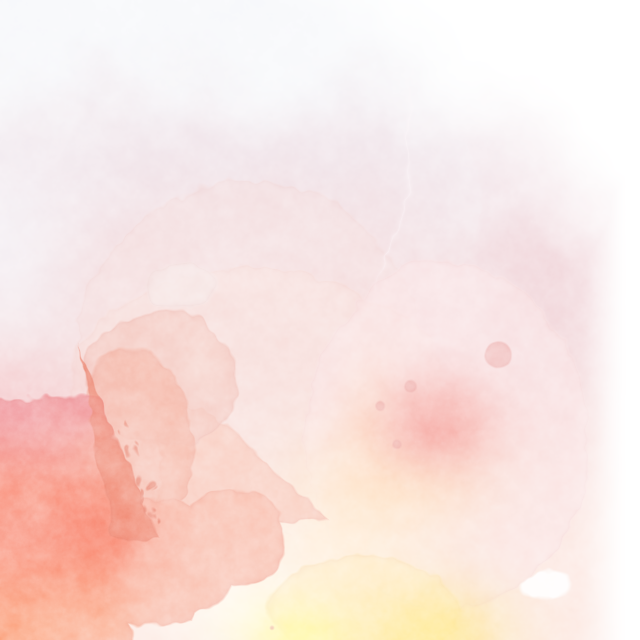
Reproduce this background procedurally as a Shadertoy shader.

```glsl
// Soft watercolour background: coral, blush and lemon washes fading into white paper.

float hash(vec2 p) {
    vec3 q = fract(vec3(p.xyx) * 0.1031);
    q += dot(q, q.yzx + 33.33);
    return fract((q.x + q.y) * q.z);
}

float noise(vec2 p) {
    vec2 i = floor(p), f = fract(p);
    f = f * f * (3.0 - 2.0 * f);
    return mix(mix(hash(i), hash(i + vec2(1, 0)), f.x),
               mix(hash(i + vec2(0, 1)), hash(i + vec2(1, 1)), f.x), f.y);
}

float fbm(vec2 p) {
    float sum = 0.0, amp = 0.5;
    for (int i = 0; i < 5; i++) {
        sum += amp * noise(p);
        p = mat2(1.6, 1.2, -1.2, 1.6) * p + 7.3;
        amp *= 0.5;
    }
    return sum;
}

float glow(vec2 p, vec2 centre, vec2 size) {
    vec2 q = (p - centre) / size;
    return exp(-dot(q, q));
}

float oval(vec2 p, vec2 centre, vec2 radius) {
    return (length((p - centre) / radius) - 1.0) * min(radius.x, radius.y);
}

// Signed distance to the line a-b, positive on its left.
float side(vec2 p, vec2 a, vec2 b) {
    vec2 n = normalize(b - a);
    return n.x * (p.y - a.y) - n.y * (p.x - a.x);
}

// Lays a layer of pigment that gathers in a darker rim at its edge.
vec3 wash(vec3 col, float d, vec3 tint, float amount) {
    float fill = 1.0 - smoothstep(-0.002, 0.002, d);
    float rim = exp(-abs(d + 0.002) * 400.0);
    col = mix(col, tint, amount * fill);
    return col * (1.0 - vec3(0.015, 0.04, 0.04) * rim * fill * amount);
}

void mainImage(out vec4 fragColor, in vec2 fragCoord) {
    vec2 uv = fragCoord / iResolution.xy;
    float cloud = fbm(uv * 7.0) - 0.48;
    vec2 p = uv + 0.035 * vec2(fbm(uv * 9.0 + 3.0) - 0.48, fbm(uv * 9.0 + 40.0) - 0.48);
    p += 0.009 * vec2(noise(uv * 70.0) - 0.5, noise(uv * 70.0 + 19.0) - 0.5);

    // Vertical ground, blush below and cool white above
    vec3 col = mix(vec3(0.99, 0.92, 0.90), vec3(0.965, 0.885, 0.89), smoothstep(0.1, 0.55, uv.y));
    col = mix(col, vec3(0.953, 0.915, 0.932), smoothstep(0.5, 0.78, uv.y + 0.1 * cloud));
    col = mix(col, vec3(0.972, 0.976, 0.985), smoothstep(0.74, 0.97, uv.y + 0.25 * cloud));
    col = mix(col, vec3(0.965, 0.955, 0.97), 0.8 * glow(uv, vec2(0.0, 0.62), vec2(0.13, 0.2)));

    // Veil on the upper right, cut by a curved drying edge
    float veil = glow(uv, vec2(0.87, 0.57), vec2(0.16, 0.2));
    veil *= smoothstep(-0.003, 0.006, oval(p, vec2(0.55, 0.68), vec2(0.2, 0.2)));
    col = mix(col, vec3(0.95, 0.86, 0.88), 0.55 * veil);

    // Broad pale washes
    col = wash(col, oval(p, vec2(0.39, 0.44), vec2(0.27, 0.28)), vec3(0.97, 0.895, 0.89), 0.45);
    col = wash(col, oval(p, vec2(0.40, 0.40), vec2(0.29, 0.18)), vec3(0.98, 0.895, 0.875), 0.5);
    col = wash(col, oval(p, vec2(0.70, 0.32), vec2(0.22, 0.27)), vec3(0.985, 0.912, 0.915), 0.65);
    col = wash(col, oval(p, vec2(0.28, 0.553), vec2(0.055, 0.038)), vec3(0.97, 0.92, 0.915), 0.75);

    // Lemon pool and cream gap along the bottom
    col = mix(col, vec3(1.0, 0.95, 0.89), 0.9 * glow(uv, vec2(0.53, 0.15), vec2(0.15, 0.12)));
    col = mix(col, vec3(1.0, 0.90, 0.77), 0.7 * glow(uv, vec2(0.62, 0.25), vec2(0.13, 0.08)));
    col = mix(col, vec3(1.0, 0.985, 0.95), 0.9 * glow(uv, vec2(0.38, 0.04), vec2(0.13, 0.1)));
    col = wash(col, oval(p, vec2(0.57, 0.05), vec2(0.145, 0.085)), vec3(1.0, 0.94, 0.82), 0.65);
    col = mix(col, vec3(1.0, 0.93, 0.64), 0.9 * glow(uv, vec2(0.67, 0.0), vec2(0.12, 0.085)));
    col = mix(col, vec3(1.0, 0.98, 0.70), 0.9 * glow(uv, vec2(0.47, 0.0), vec2(0.08, 0.06)));

    // Warm blush on the right
    col = mix(col, vec3(1.0, 0.90, 0.80), 0.5 * glow(uv, vec2(0.58, 0.32), vec2(0.05, 0.1)));
    col = mix(col, vec3(0.97, 0.71, 0.69), 0.9 * glow(uv, vec2(0.68, 0.335), vec2(0.095, 0.075)));

    // Peach layers left of centre
    float slope = max(side(p, vec2(0.325, 0.362), vec2(0.5, 0.205)), max(0.19 - p.y, p.y - 0.37));
    col = wash(col, max(slope, 0.25 - p.x), vec3(0.98, 0.83, 0.785), 0.85);
    col = wash(col, oval(p, vec2(0.25, 0.41), vec2(0.118, 0.105)), vec3(0.965, 0.82, 0.79), 0.75);
    col = wash(col, oval(p, vec2(0.21, 0.31), vec2(0.09, 0.15)), vec3(0.97, 0.765, 0.71), 0.75);
    col = mix(col, vec3(0.98, 0.90, 0.88), 0.6 * glow(p, vec2(0.315, 0.43), vec2(0.035, 0.04)));

    // Coral mass in the lower left corner
    vec3 coral = mix(vec3(0.99, 0.70, 0.58), vec3(0.98, 0.605, 0.53), smoothstep(0.0, 0.18, uv.y));
    coral = mix(coral, vec3(0.95, 0.64, 0.66), smoothstep(0.22, 0.37, uv.y));
    coral = mix(coral, vec3(0.98, 0.79, 0.735), smoothstep(0.08, 0.36, uv.x + 0.3 * cloud));
    float edge = side(p, vec2(0.137, 0.427), vec2(0.26, 0.154));
    float mass = max(max(edge, p.y - 0.385), p.x - 0.3);
    mass = min(mass, oval(p, vec2(0.22, 0.125), vec2(0.15, 0.105)));
    mass = min(mass, oval(p, vec2(0.36, 0.16), vec2(0.088, 0.077)));
    mass = max(mass, min(p.x - 0.21, 0.025 - p.y));
    col = mix(col, vec3(0.96, 0.78, 0.79), 0.7 * glow(uv, vec2(0.0, 0.38), vec2(0.12, 0.07)));
    col = wash(col, mass, coral, 0.94);
    float wedge = max(edge, -side(p, vec2(0.13, 0.43), vec2(0.178, 0.16)));
    col = wash(col, max(wedge, 0.16 - p.y), vec3(0.945, 0.61, 0.535), 0.7);

    // Specks strewn along the wedge, then round drops
    for (int i = 0; i < 16; i++) {
        float k = float(i);
        vec2 c = mix(vec2(0.19, 0.37), vec2(0.25, 0.19), hash(vec2(k, 2.0)));
        c.x += 0.025 * (hash(vec2(k, 9.0)) - 0.5);
        col = wash(col, oval(p, c, vec2(0.003, 0.005) * (0.5 + hash(vec2(k, 5.0)))), vec3(0.93, 0.6, 0.53), 0.7);
    }
    vec3 drops[5] = vec3[5](vec3(0.779, 0.445, 0.021), vec3(0.642, 0.396, 0.010),
        vec3(0.594, 0.365, 0.008), vec3(0.621, 0.306, 0.007), vec3(0.426, 0.018, 0.003));
    for (int i = 0; i < 5; i++) {
        float d = length(mix(uv, p, 0.15) - drops[i].xy) - drops[i].z;
        col = wash(col, d, vec3(0.94, 0.72, 0.71), 0.55);
    }

    // Pale brush streak and bare paper patch
    float streak = abs(p.x - 0.64 + 0.045 * (1.0 - smoothstep(0.5, 0.78, p.y)));
    float reach = smoothstep(0.53, 0.6, uv.y) * (1.0 - smoothstep(0.8, 0.96, uv.y));
    col = mix(col, vec3(0.99, 0.96, 0.97), 0.5 * reach * exp(-streak * 450.0));
    float patchEdge = oval(p + 0.02 * cloud, vec2(0.857, 0.09), vec2(0.036, 0.024));
    col = mix(col, vec3(1.0), 0.9 * (1.0 - smoothstep(-0.003, 0.003, patchEdge)));

    // Fade to white at the right, then mottled paper grain
    float corner = side(uv, vec2(1.04, 0.55), vec2(0.55, 1.04)) * -1.0 + 0.12 * cloud;
    col = mix(col, vec3(1.0), max(smoothstep(0.89, 0.985, uv.x), smoothstep(-0.14, 0.1, corner)));
    float grain = fbm(uv * 45.0) - 0.48 + 0.5 * (fbm(uv * 130.0) - 0.48);
    col += (1.0 - col) * (0.35 * grain + 0.3 * cloud);
    fragColor = vec4(clamp(col, 0.0, 1.0), 1.0);
}
```
